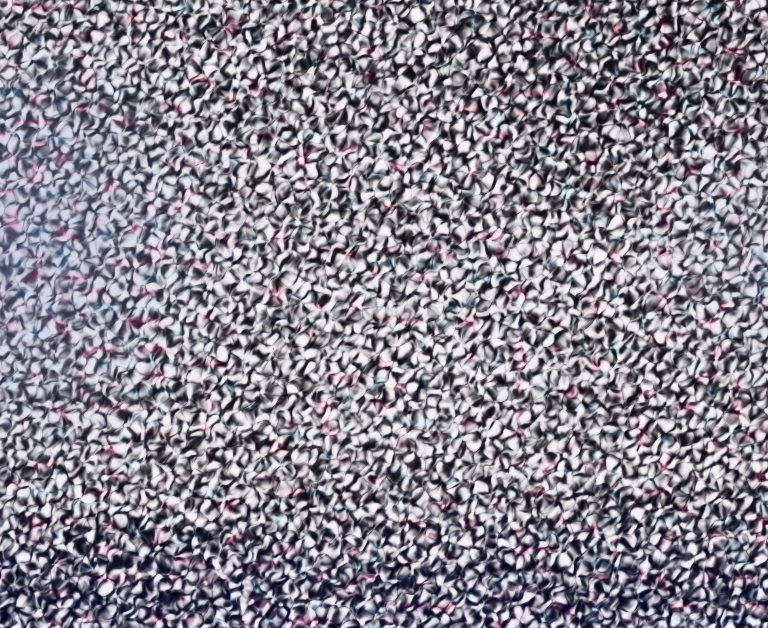
Reproduce this texture procedurally as a WebGL 1 fragment shader.

```glsl
precision highp float;

// Analogue television static: short curled black strokes between pale grains.
// Cellular borders and gradient noise are summed in a slanted, warped space,
// then shaped into tones, with broad haze, faint scan bands and colour fringes.

uniform vec2 u_resolution;

const vec3 INK = vec3(0.03, 0.02, 0.055);
const vec3 PAPER = vec3(0.97, 0.955, 0.975);
const vec3 HAZE_TINT = vec3(-0.035, -0.012, 0.035);
const vec3 NAVY = vec3(-0.02, -0.01, 0.07);
const vec3 RED_FRINGE = vec3(0.13, -0.05, 0.0);
const vec3 CYAN_FRINGE = vec3(-0.06, 0.03, 0.05);

vec2 hash2(vec2 p) {
  vec3 q = fract(p.xyx * vec3(0.1031, 0.1030, 0.0973));
  q += dot(q, q.yzx + 33.33);
  return fract((q.xx + q.yz) * q.zy);
}

// Dot product of a random unit gradient with the offset from its corner.
float cornerSlope(vec2 cell, vec2 offset) {
  float angle = 6.28318 * hash2(cell).x;
  return dot(vec2(cos(angle), sin(angle)), offset);
}

float gradientNoise(vec2 p) {
  vec2 i = floor(p);
  vec2 f = p - i;
  vec2 w = f * f * f * (f * (f * 6.0 - 15.0) + 10.0);
  vec2 e = vec2(1.0, 0.0);
  float low = mix(cornerSlope(i, f), cornerSlope(i + e, f - e), w.x);
  float high = mix(cornerSlope(i + e.yx, f - e.yx),
                   cornerSlope(i + e.xx, f - e.xx), w.x);
  return mix(low, high, w.y);
}

// Gap between the two nearest feature points: zero on cell borders.
float cellBorder(vec2 p) {
  vec2 i = floor(p);
  vec2 f = p - i;
  float nearest = 8.0;
  float second = 8.0;
  for (int y = -1; y <= 1; y++) {
    for (int x = -1; x <= 1; x++) {
      vec2 cell = vec2(float(x), float(y));
      float d = length(cell + hash2(i + cell + 71.0) - f);
      second = min(second, max(nearest, d));
      nearest = min(nearest, d);
    }
  }
  return second - nearest;
}

// Rotates the plane and stretches features along the new first axis.
vec2 slant(vec2 p, float angle, float stretch) {
  float c = cos(angle);
  float s = sin(angle);
  return vec2((c * p.x + s * p.y) / stretch, c * p.y - s * p.x);
}

// Static with roughly zero mean and unit deviation.
float staticSignal(vec2 p) {
  vec2 curl = vec2(gradientNoise(p * 48.0 + 19.0),
                   gradientNoise(p * 48.0 + 143.0));
  vec2 q = slant(p + curl * 0.009, 0.95, 1.3);
  float strokes = gradientNoise(q * 82.0 + 200.0)
                + 0.4 * gradientNoise(q * 160.0 + 310.0);
  float grains = cellBorder(q * 66.0 + 90.0) - 0.28;
  return strokes * 3.1 + grains * 3.0;
}

// Logistic curve that spreads the signal over all tones, favouring pale ones.
float toneCurve(float signal, float gain) {
  return pow(1.0 / (1.0 + exp(-gain * signal)), 0.78);
}

// Soft round patch: one at its centre, zero outside its radius.
float patchMask(vec2 uv, vec2 centre, vec2 radius) {
  return 1.0 - smoothstep(0.0, 1.0, length((uv - centre) / radius));
}

void main() {
  vec2 uv = gl_FragCoord.xy / u_resolution;
  vec2 p = gl_FragCoord.xy / u_resolution.y;

  // Broad light and dark zones of the screen
  float haze = patchMask(uv, vec2(0.0, 0.62), vec2(0.38, 0.5))
             + 0.5 * patchMask(uv, vec2(1.03, 0.6), vec2(0.25, 0.3));
  float bottom = 1.0 - smoothstep(0.0, 0.3, uv.y);
  float topRight = patchMask(uv, vec2(0.8, 1.0), vec2(0.6, 0.35));
  float centreGlow = patchMask(uv, vec2(0.48, 0.45), vec2(0.6, 0.5));
  float bands = gradientNoise(vec2(p.x * 2.5, p.y * 26.0) + 40.0);
  float bias = 0.22 * centreGlow - 0.4 * bottom - 0.35 * topRight
             + 0.55 * bands;

  // Grain tone, flattened under the haze
  float tone = toneCurve(staticSignal(p) + bias, 2.0);
  tone = mix(tone, 0.6 + 0.62 * (tone - 0.55), min(haze, 1.0));

  // Colour: cool haze, navy shadows and small fringes in the middle tones
  float shade = 1.0 - tone;
  float fringe = gradientNoise(vec2(p.x * 26.0, p.y * 44.0) + 500.0);
  float midtone = 4.0 * tone * shade;
  vec3 colour = mix(INK, PAPER, tone);
  colour += HAZE_TINT * haze;
  colour += NAVY * shade * (bottom + 0.4 * haze);
  colour += RED_FRINGE * midtone * smoothstep(0.15, 0.5, fringe);
  colour += CYAN_FRINGE * midtone * smoothstep(0.15, 0.5, -fringe);

  gl_FragColor = vec4(clamp(colour, 0.0, 1.0), 1.0);
}
```
